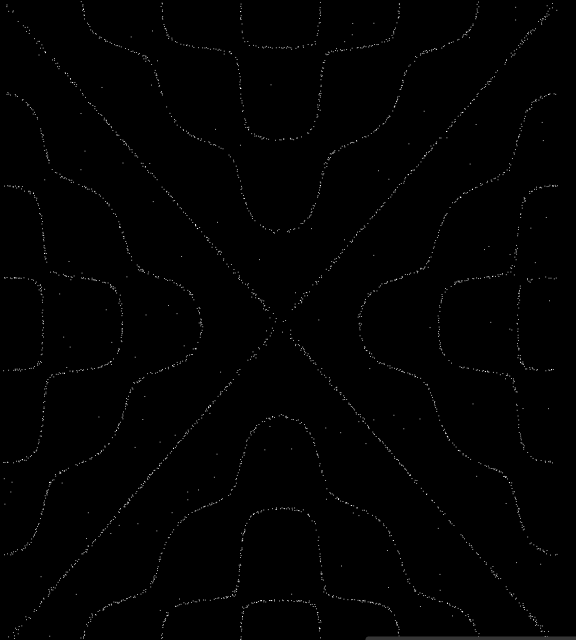
Give the GLSL for this background, as a Shadertoy shader.

```glsl
// Sand grains gathered on the nodal lines of a vibrating plate (a Chladni figure).
// Each cell of a fine grid may hold one grain; the chance follows the standing wave,
// so grains crowd where the plate is still. A slim grey tab rests on the lower edge.

const float PI = 3.14159265;
const vec2 CANVAS = vec2(0.8984, 1.0);          // canvas size, height = 1
const vec2 PLATE_CENTER = vec2(0.4375, 0.4935);
const vec2 PLATE_HALF = vec2(0.4320, 0.5039);
const vec2 MODES = vec2(4.0, 3.0);              // the two mixed wave numbers
const float CELL = 1.0 / 341.0;
const float GRAIN = 1.0 / 768.0;
const vec3 SAND = vec3(0.95);
const vec3 TAB = vec3(0.21);

vec3 hash3(vec2 cell) {
    vec3 h = fract(cell.xyx * vec3(0.1031, 0.1030, 0.0973));
    h += dot(h, h.yxz + 33.33);
    return fract((h.xxy + h.yzz) * h.zyx);
}

// Standing wave of the plate: x = height, yz = slope
vec3 plateWave(vec2 q, vec2 modes) {
    vec2 k = PI * modes;
    vec2 cx = cos(k * q.x), sx = sin(k * q.x);
    vec2 cy = cos(k * q.y), sy = sin(k * q.y);
    return vec3(cx.x * cy.y - cx.y * cy.x,
                -k.x * sx.x * cy.y + k.y * sx.y * cy.x,
                -k.y * cx.x * sy.y + k.x * cx.y * sy.x);
}

// Chance that a cell holds a grain: even along the lines, plus a few strays
float grainChance(vec2 q, float spread, float density, float stray) {
    if (max(abs(q.x), abs(q.y)) > 1.0) return 0.0;
    vec3 w = plateWave(q, MODES);
    float still = exp(-w.x * w.x / (spread * spread));
    return density * length(w.yz) * still + stray;
}

// Share of a pixel covered by a square grain
float grainCover(vec2 offset, float size, vec2 pixel) {
    vec2 overlap = 0.5 * (pixel + size) - abs(offset);
    overlap = clamp(overlap, vec2(0.0), min(pixel, vec2(size)));
    return overlap.x * overlap.y / (pixel.x * pixel.y);
}

float roundedBox(vec2 p, vec2 halfSize, float radius) {
    vec2 d = abs(p) - halfSize + radius;
    return length(max(d, 0.0)) + min(max(d.x, d.y), 0.0) - radius;
}

float sandCover(vec2 p, vec2 pixel) {
    vec2 home = floor(p / CELL);
    float cover = 0.0;
    for (int y = -1; y <= 1; y++)
    for (int x = -1; x <= 1; x++) {
        vec2 cell = home + vec2(x, y);
        vec3 rnd = hash3(cell + 17.0);
        vec2 grain = (cell + rnd.xy) * CELL;
        vec2 q = (grain - PLATE_CENTER) / PLATE_HALF;
        if (rnd.z < grainChance(q, 0.04, 0.08, 0.0014))
            cover += grainCover(p - grain, GRAIN, pixel);
    }
    return min(cover, 1.0);
}

void mainImage(out vec4 fragColor, in vec2 fragCoord) {
    vec2 pixel = CANVAS / iResolution.xy;
    vec2 p = fragCoord * pixel;

    // Sand on the black plate
    vec3 color = SAND * sandCover(p, pixel);

    // Grey tab, running off the lower right corner
    float tab = roundedBox(p - vec2(0.770, -0.0145), vec2(0.200, 0.020), 0.005);
    color = mix(color, TAB, smoothstep(0.5, -0.5, tab / pixel.y));

    fragColor = vec4(color, 1.0);
}
```
